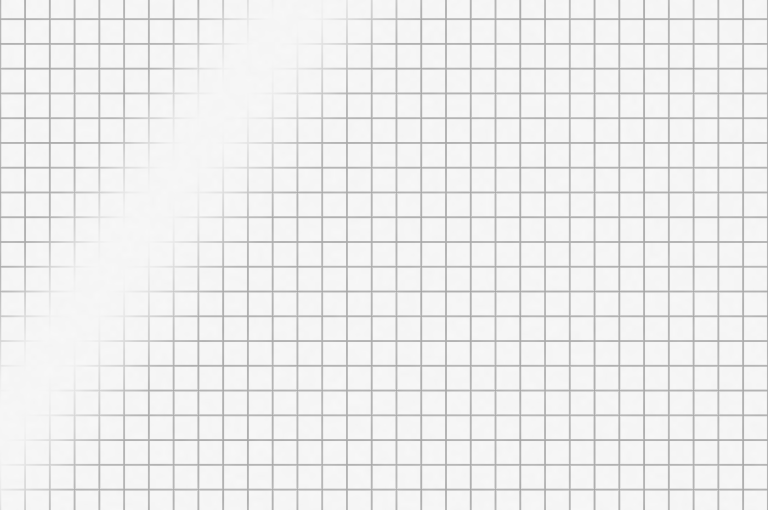
This pattern is drawn by a Shadertoy shader. Its source:

```glsl
// Grey square-ruled grid on pale paper, faded out along a soft diagonal glare band.

// Lengths are in units of the canvas height.
const float CELL = 0.04855;                   // 31 cells across, about 20.6 down
const vec2  GRID_ORIGIN = vec2(0.0006, 0.0400);
const float LINE_WIDTH = 0.0037;
const float LINE_TONE_SPREAD = 0.10;          // strength change from line to line
const float WEAR_SPREAD = 0.10;               // strength change along a line
const float WEAR_SCALE = 45.0;

const vec3  PAPER = vec3(0.963);
const vec3  INK = vec3(0.675);
const float PAPER_MOTTLE = 0.010;
const float MOTTLE_SCALE = 90.0;

const vec2  GLARE_NORMAL = vec2(0.819, -0.574);
const float GLARE_OFFSET = -0.094;
const float GLARE_CORE = 0.012;               // half width with no ink left
const float GLARE_REACH_LEFT = 0.19;
const float GLARE_REACH_RIGHT = 0.23;

float hash(vec2 p) {
    vec3 q = fract(vec3(p.xyx) * 0.1031);
    q += dot(q, q.yzx + 33.33);
    return fract((q.x + q.y) * q.z);
}

float valueNoise(vec2 p) {
    vec2 i = floor(p);
    vec2 f = fract(p);
    f = f * f * (3.0 - 2.0 * f);
    float low = mix(hash(i), hash(i + vec2(1.0, 0.0)), f.x);
    float high = mix(hash(i + vec2(0.0, 1.0)), hash(i + vec2(1.0, 1.0)), f.x);
    return mix(low, high, f.y);
}

// Coverage of the vertical (x) and horizontal (y) rules.
vec2 ruleCoverage(vec2 p, float pixel) {
    vec2 g = (p - GRID_ORIGIN) / CELL;
    vec2 lineId = floor(g + 0.5);
    vec2 dist = abs(g - lineId) * CELL;
    vec2 cover = clamp((0.5 * LINE_WIDTH - dist) / pixel + 0.5, 0.0, 1.0);
    vec2 tone = vec2(hash(vec2(lineId.x, 3.0)), hash(vec2(7.0, lineId.y)));
    return cover * (1.0 - LINE_TONE_SPREAD * tone);
}

// Ink left beside the diagonal glare: 0 in its core, 1 far away.
float glareFade(vec2 p) {
    float side = dot(p, GLARE_NORMAL) - GLARE_OFFSET;
    float reach = side < 0.0 ? GLARE_REACH_LEFT : GLARE_REACH_RIGHT;
    return smoothstep(GLARE_CORE, reach, abs(side));
}

void mainImage(out vec4 fragColor, in vec2 fragCoord) {
    float pixel = 1.0 / iResolution.y;
    vec2 p = fragCoord * pixel;

    // Rules, slightly darker where they cross
    vec2 rules = ruleCoverage(p, pixel);
    float ink = max(rules.x, rules.y) + 0.15 * rules.x * rules.y;

    // Fading and uneven printing
    ink *= glareFade(p) * (1.0 - WEAR_SPREAD * valueNoise(p * WEAR_SCALE));

    // Faintly mottled paper
    vec3 paper = PAPER + PAPER_MOTTLE * (valueNoise(p * MOTTLE_SCALE) - 0.5);
    fragColor = vec4(mix(paper, INK, ink), 1.0);
}
```
